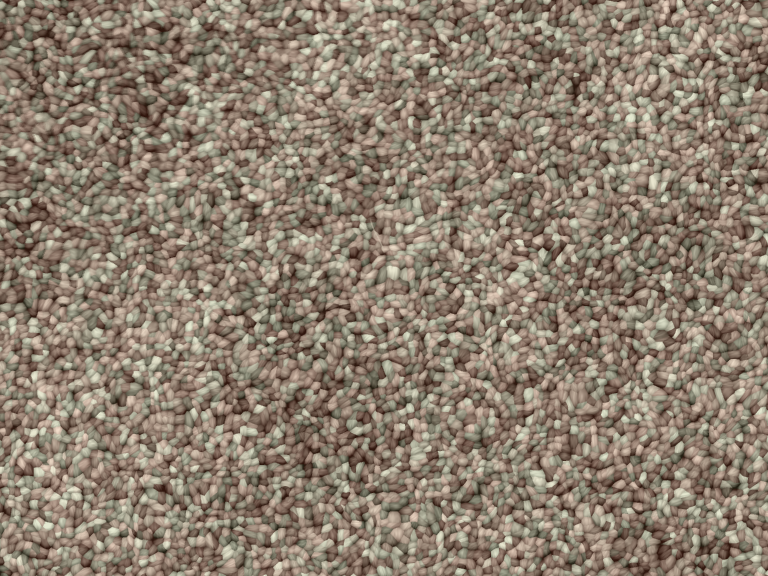
Write a Shadertoy shader that draws this texture.

```glsl
// Draws a dense cut-pile carpet of mottled brown, beige and grey-green tufts.
#define TUFTS 80.0
#define DARK vec3(0.27, 0.215, 0.165)
#define PALE vec3(0.82, 0.78, 0.70)
#define PINK_TINT vec3(0.022, -0.014, -0.006)
#define GREEN_TINT vec3(-0.024, 0.014, 0.008)
#define BASE_TONE 0.74
#define YARN_SPREAD 0.68
#define GAP_DEPTH 0.85
#define SIDE_LIGHT 0.24
#define FIBRE 0.26
#define SOFTNESS 0.0022
#define SMEAR 0.0045

vec3 hash3(vec2 p) {
    vec3 q = fract(vec3(p.xyx) * vec3(0.1031, 0.1030, 0.0973));
    q += dot(q, q.yxz + 33.33);
    return fract((q.xxy + q.yzz) * q.zyx);
}

float noise(vec2 p) {
    vec2 i = floor(p), f = fract(p);
    f = f * f * (3.0 - 2.0 * f);
    float low = mix(hash3(i).x, hash3(i + vec2(1, 0)).x, f.x);
    float high = mix(hash3(i + vec2(0, 1)).x, hash3(i + vec2(1, 1)).x, f.x);
    return mix(low, high, f.y);
}

mat2 rotation(float a) {
    float c = cos(a), s = sin(a);
    return mat2(c, -s, s, c);
}

// Brushed, flattened pile towards the upper left corner
float brushed(vec2 uv) {
    return 1.0 - smoothstep(0.15, 0.85, length((uv - vec2(0.0, 1.0)) * vec2(0.75, 1.0)));
}

// Broad light and dark patches of the pile
float patches(vec2 uv) {
    return 0.5 * noise(uv * 3.5 + 7.0) + 0.3 * noise(uv * 9.0 + 31.0)
         + 0.2 * noise(uv * 21.0 + 53.0) - 0.5;
}

vec3 carpet(vec2 uv, float flatness) {
    // Bend the grid so that no rows show
    vec2 p = uv * TUFTS + 1.2 * vec2(noise(uv * 24.0), noise(uv * 24.0 + 60.0)) + 50.0;
    vec2 cell = floor(p);

    // Find the topmost tuft
    float nearest = 9.0;
    vec2 local = vec2(0), offset = vec2(0), id = vec2(0);
    for (int y = -1; y <= 1; y++) {
        for (int x = -1; x <= 1; x++) {
            vec2 c = cell + vec2(x, y);
            vec3 r = hash3(c);
            vec2 d = p - c - 0.5 - 0.85 * (r.xy - 0.5);
            float lean = mix(1.0, 0.0, flatness) + 2.2 * (r.z - 0.5);
            vec2 e = rotation(lean) * d * vec2(0.86, 1.16);
            float depth = dot(e, e) + 0.22 * fract(r.z * 17.0);
            if (depth < nearest) {
                nearest = depth;
                local = e;
                offset = d;
                id = c;
            }
        }
    }

    // Yarn colour, rounded shading and fibres along the tuft
    vec3 yarn = hash3(id + 211.0);
    float green = smoothstep(0.5, 0.75, yarn.y);
    float fibre = noise(local * vec2(2.5, 7.0) + yarn.xz * 90.0) - 0.5;
    float tone = BASE_TONE + YARN_SPREAD * (yarn.x - 0.5) + 0.16 * (green - 0.4);
    tone -= GAP_DEPTH * max(nearest - 0.04, 0.0);
    tone += SIDE_LIGHT * dot(offset, vec2(-0.35, 0.94));
    tone += FIBRE * fibre + 0.42 * patches(uv);
    vec3 colour = mix(DARK, PALE, clamp(tone, -0.2, 1.2));
    return colour + mix(PINK_TINT, GREEN_TINT, green) * (0.6 + 0.8 * yarn.z);
}

// A thin stray hair lying on the pile
float hair(vec2 uv) {
    vec2 q = uv - vec2(0.655, 0.59);
    float d = abs(q.x + 0.012 * sin(q.y * 45.0));
    return (1.0 - smoothstep(0.0004, 0.0022, d)) * (1.0 - smoothstep(0.02, 0.035, abs(q.y)));
}

void mainImage(out vec4 fragColor, in vec2 fragCoord) {
    vec2 uv = fragCoord / iResolution.y;
    float flatness = brushed(uv);
    vec2 spread = vec2(max(SOFTNESS, 1.0 / iResolution.y));
    spread.x += SMEAR * flatness * noise(uv * 14.0 + 80.0);

    // Average a small grid of samples for smooth edges
    vec3 sum = vec3(0);
    for (int j = -1; j <= 1; j++) {
        for (int i = -1; i <= 1; i++) {
            sum += carpet(uv + vec2(i, j) * spread / 3.0, flatness);
        }
    }
    vec3 colour = sum / 9.0;
    colour = mix(colour, PALE, 0.45 * hair(uv));
    fragColor = vec4(clamp(colour, 0.0, 1.0), 1.0);
}
```
